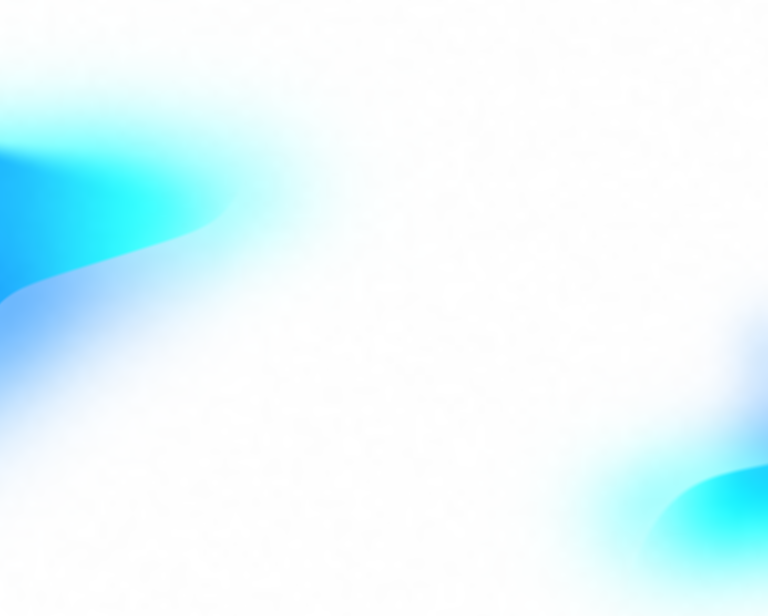
Reproduce this background procedurally as a Shadertoy shader.

```glsl
// Two soft cyan-blue waves entering a white canvas from the left and the right.
// Each wave is a crisp curved edge with one glow inside it and another outside;
// glows are stored as light removed from red and green, then taken from white.

float bell(float x, float width) {
    x /= width;
    return exp(-x * x);
}

// Bell with a different width below and above its centre
float skewBell(float x, float below, float above) {
    return bell(x, x < 0.0 ? below : above);
}

float fall(float a, float b, float x) {
    return 1.0 - smoothstep(a, b, x);
}

float hash(vec2 p) {
    return fract(sin(dot(p, vec2(127.1, 311.7))) * 43758.5453);
}

float valueNoise(vec2 p) {
    vec2 cell = floor(p), f = fract(p);
    f = f * f * (3.0 - 2.0 * f);
    vec2 e = vec2(1.0, 0.0);
    return mix(mix(hash(cell), hash(cell + e.xy), f.x),
               mix(hash(cell + e.yx), hash(cell + e.xx), f.x), f.y);
}

// Blend across an edge; the slope keeps the softness even along the curve
float edgeMask(float height, float slope, float softness) {
    float w = softness * length(vec2(1.0, slope));
    return smoothstep(-w, w, height);
}

// Left wave: body above the edge, blue haze below it
vec2 leftWave(vec2 p) {
    float x = p.x;
    float tail = 0.31 * bell(max(x - 0.274, 0.0), 0.118);

    // Outer haze, bluer towards the lower left
    float center = min(0.5 + 0.56 * x, 0.68);
    float haze = (tail + 0.26 * bell(x, 0.12))
               * skewBell(p.y - center, max(0.175 - 0.2 * x, 0.09), 0.124);
    float blueness = 0.48 * fall(0.6, 0.98, x + p.y);
    vec2 outer = haze * vec2(1.0, blueness);

    // Inner halo with a saturated core
    float halo = (tail + 0.44 * fall(0.1, 0.33, x)) * bell(p.y - 0.68, 0.124);
    float core = fall(0.735 - 0.4 * x, 0.775 - 0.1 * x, p.y) * fall(0.12, 0.34, x);
    float blue = 0.28 * fall(-0.03, 0.2, x) + 0.06 * fall(0.5, 0.66, p.y) * fall(0.0, 0.12, x);
    vec2 inner = mix(vec2(halo, 0.0), vec2(0.87 - 0.3 * x, blue), core);

    // Gently rising edge that turns up steeply at the tip
    float rise = 0.075 * pow(x / 0.322, 14.0);
    float edge = 0.525 + 0.385 * x - 0.018 * exp(-x / 0.02) + rise;
    float slope = 0.385 + 14.0 * rise / max(x, 0.01);
    return mix(outer, inner, edgeMask(p.y - edge, slope, 0.004));
}

// Right wave: body below the edge, haze above it
vec2 rightWave(vec2 p) {
    float t = 1.0 - p.x;
    float tail = 0.33 * bell(max(t - 0.14, 0.0), 0.095);

    // Outer haze with a pale blue plume along the side
    float center = max(0.246 - 0.4 * t, 0.17);
    float haze = (tail + 0.17 * bell(t, 0.06))
               * skewBell(p.y - center, 0.115, 0.094 + 0.016 * bell(t, 0.06));
    haze += 0.13 * bell(t, 0.05) * bell(p.y - 0.43, 0.075);
    float blueness = 0.5 * smoothstep(-0.05, 0.14, p.y - 0.22 - 0.6 * t);
    vec2 outer = haze * vec2(1.0, blueness);

    // Inner halo, deepest at the upper right
    float halo = (tail + 0.57 * fall(0.03, 0.18, t))
               * skewBell(p.y - mix(0.2, 0.17, smoothstep(0.0, 0.17, t)), 0.12, 0.2);
    float blue = 0.16 * fall(0.0, 0.1, t) * smoothstep(0.13, 0.24, p.y);
    vec2 inner = vec2(halo, blue);

    // Edge arching down towards the tip
    float drop = 0.1 * pow(t / 0.169, 4.0);
    float edge = 0.246 - 0.25 * t - drop;
    float slope = 0.25 + 4.0 * drop / max(t, 0.01);
    return mix(outer, inner, edgeMask(edge - p.y, slope, 0.005));
}

void mainImage(out vec4 fragColor, in vec2 fragCoord) {
    vec2 p = fragCoord / iResolution.xy;
    vec2 keptLight = (1.0 - leftWave(p)) * (1.0 - rightWave(p));
    vec3 color = vec3(keptLight, 1.0);

    // Very faint paper mottling
    color -= 0.008 * valueNoise(p * vec2(75.0, 60.0));
    fragColor = vec4(clamp(color, 0.0, 1.0), 1.0);
}
```
